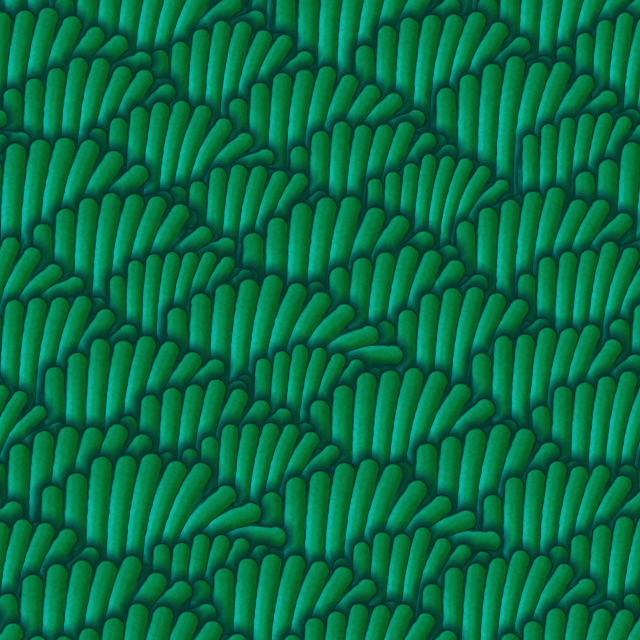
Write a three.js fragment shader that draws this texture.

```glsl
// Overlapping ribbed green shells, stacked in slanting rows with the lower ones in front.
varying vec2 vUv;

float hash(vec2 p) {
  vec3 q = fract(vec3(p.xyx) * 0.1031);
  q += dot(q, q.yzx + 33.33);
  return fract((q.x + q.y) * q.z);
}

float noise(vec2 p) {
  vec2 i = floor(p), f = fract(p);
  f = f * f * (3.0 - 2.0 * f);
  return mix(mix(hash(i), hash(i + vec2(1, 0)), f.x),
             mix(hash(i + vec2(0, 1)), hash(i + vec2(1, 1)), f.x), f.y);
}

// Nearest rib of one shell: distance, distance to the second nearest,
// signed side offset and length left to the tip.
vec4 nearestRib(vec2 p, vec2 id, float size) {
  vec4 best = vec4(1.0, 1.0, 0.0, 0.0);
  for (int i = 0; i < 10; i++) {
    float t = float(i) / 9.0;
    float bump = (hash(id * 7.0 + float(i) * 3.7) - 0.5) * 0.014;
    vec2 tip = size * vec2(0.31 * t, 0.105 - 0.29 * (t - 0.4) * (t - 0.4) + bump);
    vec2 foot = vec2(size * 0.31 * (t - 0.4 * t * t), mix(-0.15, -0.055, t));
    vec2 axis = tip - foot;
    float len = length(axis);
    vec2 across = vec2(axis.y, -axis.x) / len;
    float h = clamp(dot(p - foot, axis) / (len * len), 0.0, 1.0);

    // Each rib bows up and to the left before leaning over.
    vec2 offset = p - foot - axis * h + across * (0.09 * t * h * (1.0 - h));
    float d = length(offset);
    if (d < best.x) best = vec4(d, best.x, dot(offset, across), (1.0 - h) * len);
    else best.y = min(best.y, d);
  }
  return best;
}

vec3 ribColor(vec4 rib, float radius, vec2 p) {
  vec3 darkGreen = vec3(0.02, 0.38, 0.13);
  vec3 outline = vec3(0.01, 0.19, 0.14);
  float halfWidth = min(radius, 0.5 * (rib.x + rib.y));
  float side = rib.z / halfWidth;
  float depth = smoothstep(0.0, 0.085, rib.w);

  // Cyan light on the left flank, deep green on the right and at the tip.
  vec3 color = mix(vec3(0.02, 0.59, 0.37), darkGreen, smoothstep(-0.15, 0.75, side));
  color = mix(color, darkGreen, 0.4 * (1.0 - depth));
  float glint = smoothstep(0.15, 0.7, -side) * (0.35 + 0.65 * depth);
  color = mix(color, vec3(0.04, 0.70, 0.62), glint);

  // Speckled valleys between ribs, dark rim around the tips.
  float speckle = noise(p * vec2(210.0, 150.0));
  vec3 valley = mix(vec3(0.02, 0.29, 0.21), vec3(0.03, 0.47, 0.43), speckle * depth);
  vec3 edge = mix(outline, valley, smoothstep(0.004, 0.04, rib.w));
  color = mix(color, edge, smoothstep(0.82, 1.06, rib.x / radius));
  float crease = smoothstep(0.0, 0.0045, rib.y - rib.x);
  return mix(mix(outline, valley, 0.6), color, crease);
}

void main() {
  vec2 p = vUv + 0.0012 * (vec2(noise(vUv * 130.0), noise(vUv * 130.0 + 50.0)) - 0.5);
  vec3 color = vec3(0.02, 0.21, 0.15);
  float gap = 1.0;
  bool found = false;

  // Three shells across and fourteen rows up, visited from front to back.
  float firstRow = floor(p.y * 14.0) - 2.0;
  for (int r = 0; r < 6; r++) {
    if (found) break;
    float row = firstRow + float(r);
    float shift = row * 5.0 / 42.0;
    float firstColumn = floor((p.x + shift) * 3.0) - 1.0;
    for (int c = 0; c < 3; c++) {
      vec2 id = vec2(firstColumn + float(c), row);
      vec2 key = id + 40.0;
      vec2 jitter = vec2(hash(key + 11.0), hash(key + 23.0)) - 0.5;
      vec2 local = p - vec2(id.x / 3.0 - shift, row / 14.0) - jitter * vec2(0.05, 0.036);
      float size = mix(0.82, 1.14, hash(key));
      if (local.x < -0.04 || local.x > 0.4 || local.y > 0.18) continue;

      float radius = 0.0152 * size;
      vec4 rib = nearestRib(local, key, size);
      float cover = radius * (1.08 + 0.45 * smoothstep(0.005, 0.04, rib.w));
      if (rib.x < cover) {
        color = ribColor(rib, radius, p);
        found = true;
        break;
      }
      gap = min(gap, rib.x - cover);
    }
  }

  // Soft shadow that front shells drop on those behind, then fine grain.
  float shade = smoothstep(-0.006, 0.022, gap);
  color = mix(vec3(0.01, 0.20, 0.19), color, shade);
  color *= 0.95 + 0.1 * noise(vUv * 300.0);
  gl_FragColor = vec4(color, 1.0);
}
```
